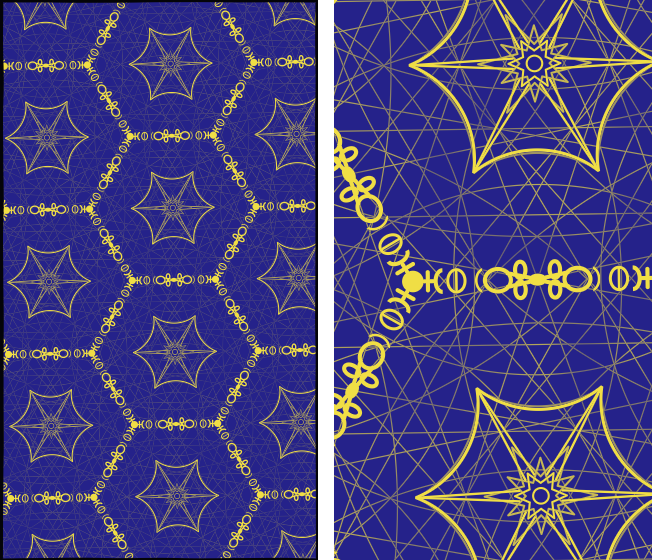
Left, the full canvas; right, a detail of the centre.
Give the GLSL for this pattern, as a WebGL 2 fragment shader.

```glsl
#version 300 es
precision highp float;
// Hexagonal lattice of concave six-point stars, joined by beaded chains
// along the cell edges, over a web of hairlines and large arcs.
// Each cell is folded into one 30 degree wedge; the web uses lattice periods.

uniform vec2 u_resolution;
out vec4 outColor;

const vec3 BLUE = vec3(0.145, 0.135, 0.540);
const vec3 YELLOW = vec3(0.940, 0.870, 0.270);
const vec3 BLACK = vec3(0.015, 0.015, 0.030);
const float SPACING = 0.2574;            // star to star, in canvas heights
const vec2 ORIGIN = vec2(0.3086, 0.6289); // centre of one star
const float TILT = 0.015;                // lattice rotation, radians
const float HAIR = 0.0014;               // half widths, in lattice units
const float FINE = 0.0024;
const float BOLD = 0.0048;
const float WEB_STRENGTH = 0.75;
const vec4 FRAME = vec4(0.0060, 0.0035, 0.0045, 0.0045); // left, bottom, right, top
const float PI = 3.14159265;
const vec2 AXIS30 = vec2(0.8660254, 0.5);

float px; // one pixel in lattice units

float hash(vec2 p) {
  p = fract(p * vec2(0.1031, 0.1137));
  p += dot(p, p.yx + 33.33);
  return fract((p.x + p.y) * p.x * 7.31);
}

float noise(vec2 p) {
  vec2 i = floor(p), f = fract(p);
  f = f * f * (3.0 - 2.0 * f);
  return mix(mix(hash(i), hash(i + vec2(1, 0)), f.x),
             mix(hash(i + vec2(0, 1)), hash(i + vec2(1, 1)), f.x), f.y);
}

// Coverage of a filled shape, and of a line that may be under a pixel wide
float fill(float d) { return clamp(0.5 - d / px, 0.0, 1.0); }
float stroke(float d, float w) { return fill(abs(d) - w) * min(1.0, 2.0 * w / px); }

float segment(vec2 p, vec2 a, vec2 b) {
  vec2 ab = b - a;
  return length(p - a - ab * clamp(dot(p - a, ab) / dot(ab, ab), 0.0, 1.0));
}

float ellipse(vec2 p, vec2 r) {
  float k = length(p / r);
  return k * (k - 1.0) / max(length(p / (r * r)), 1e-4);
}

// Offset to the nearest star centre
vec2 hexCell(vec2 q) {
  vec2 period = vec2(2.0 * AXIS30.x, 1.0), h = 0.5 * period;
  vec2 a = mod(q + h, period) - h, b = mod(q, period) - h;
  return dot(a, a) < dot(b, b) ? a : b;
}

vec2 foldWedge(vec2 c) {
  float a = mod(atan(c.y, c.x) + PI / 6.0, PI / 3.0) - PI / 6.0;
  return length(c) * vec2(cos(a), abs(sin(a)));
}

// Straight lines, one per lattice row, in a direction and its mirrors
float lineFamily(vec2 q, vec2 order, float offset) {
  float ink = 0.0;
  for (int k = 0; k < 6; k++) {
    vec2 g = (k < 3 ? order.x : order.y) * vec2(1.1547, 0.0)
           + (k < 3 ? order.y : order.x) * vec2(0.57735, 1.0);
    float a = float(k % 3) * PI / 3.0;
    g = mat2(cos(a), sin(a), -sin(a), cos(a)) * g;
    float s = abs(fract(dot(q, g) + 0.5) - 0.5);
    ink = max(ink, stroke((s - offset) / length(g), HAIR));
  }
  return ink;
}

float web(vec2 q, vec2 c) {
  float ink = max(lineFamily(q, vec2(1, 2), 0.5), lineFamily(q, vec2(1, 1), 0.3));
  for (int i = -2; i <= 2; i++)
    for (int j = -2; j <= 2; j++) {
      float d = length(c - float(i) * vec2(0, 1) - float(j) * AXIS30);
      for (int k = 0; k < 3; k++)
        ink = max(ink, stroke(d - 0.72 - 0.34 * float(k), HAIR));
    }
  return ink * mix(0.45, 1.0, noise(q * 9.0)) * WEB_STRENGTH;
}

float star(vec2 f) {
  float r = length(f);
  // Two close concave outlines meeting at the tips
  float ink = stroke(length(f - 0.433 * AXIS30) - 0.233, 0.0036);
  ink = max(ink, 0.6 * stroke(length(f - 0.475 * AXIS30) - 0.268, FINE));
  ink *= fill(r - 0.291);
  // Tapering double spokes
  ink = max(ink, stroke(segment(f, vec2(0.285, 0.0), vec2(0.05, 0.012)), 0.0027));
  // Nested rosette
  ink = max(ink, 0.8 * stroke(segment(f, vec2(0.13, 0.0), 0.045 * AXIS30), FINE));
  ink = max(ink, 0.8 * stroke(segment(f, vec2(0.035, 0.0), 0.088 * AXIS30), FINE));
  ink = max(ink, stroke(segment(f, vec2(0.060, 0.0), 0.030 * AXIS30), FINE));
  return max(ink, stroke(r - 0.018, FINE));
}

// e.x runs from the edge middle to its corner, e.y is distance from the edge
float chain(vec2 e) {
  float ink = fill(ellipse(e, vec2(0.021, 0.014)));
  ink = max(ink, stroke(ellipse(e - vec2(0.040, 0.023), vec2(0.012, 0.019)), BOLD));
  ink = max(ink, stroke(segment(e, vec2(0.015, 0.004), vec2(0.070, 0.016)), BOLD));
  ink = max(ink, stroke(ellipse(e - vec2(0.092, 0.0), vec2(0.030, 0.026)), BOLD));
  ink = max(ink, stroke(ellipse(e - vec2(0.122, 0.0), vec2(0.020, 0.027)), 0.003) * fill(0.128 - e.x));
  ink = max(ink, stroke(ellipse(e - vec2(0.188, 0.0), vec2(0.020, 0.026)), 0.0035));
  ink = max(ink, stroke(segment(e, vec2(0.188, 0.0), vec2(0.188, 0.024)), 0.003));
  ink = max(ink, stroke(ellipse(e - vec2(0.220, 0.0), vec2(0.016, 0.025)), BOLD) * fill(0.220 - e.x));
  ink = max(ink, stroke(segment(e, vec2(0.236, 0.0), vec2(0.288, 0.0)), BOLD));
  ink = max(ink, stroke(segment(e, vec2(0.254, 0.0), vec2(0.254, 0.021)), BOLD));
  return max(ink, fill(length(e - vec2(0.2887, 0.0)) - 0.025));
}

void main() {
  vec2 p = gl_FragCoord.xy / u_resolution.y;
  px = 1.0 / (u_resolution.y * SPACING);
  float cs = cos(TILT), sn = sin(TILT);
  vec2 q = mat2(cs, -sn, sn, cs) * (p - ORIGIN) / SPACING;
  vec2 c = hexCell(q), f = foldWedge(c);
  vec2 e = abs(vec2(f.x * AXIS30.y - f.y * AXIS30.x, dot(f, AXIS30) - 0.5));

  float ink = max(web(q, c), max(star(f), chain(e)));
  vec3 color = mix(BLUE, YELLOW, ink);

  // Slightly uneven dark border
  vec2 far = vec2(u_resolution.x / u_resolution.y, 1.0) - p;
  vec4 inset = vec4(p, far) - FRAME - 0.0015 * (noise(p * 14.0) - 0.5);
  float edge = min(min(inset.x, inset.y), min(inset.z, inset.w));
  color = mix(color, BLACK, fill(edge / SPACING));
  outColor = vec4(color, 1.0);
}
```
